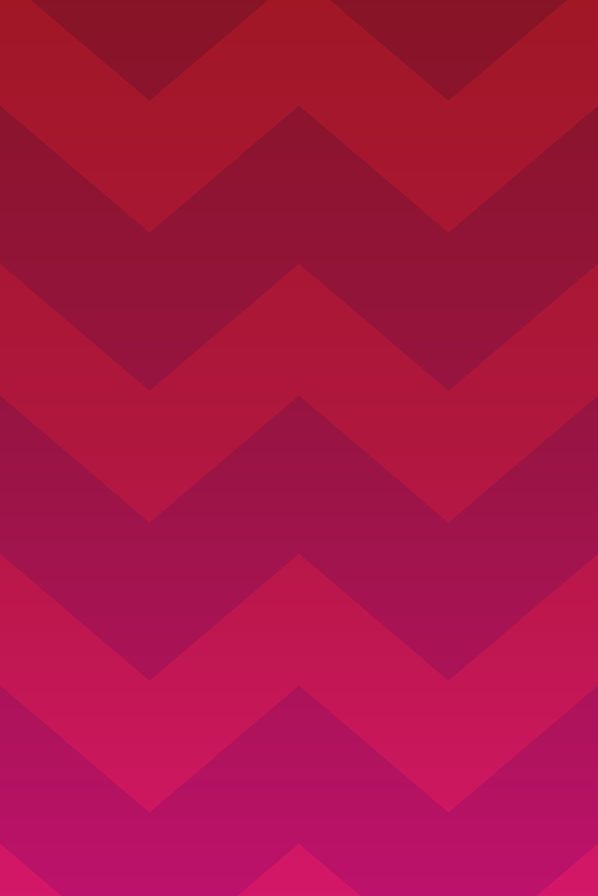
This pattern is drawn by a Shadertoy shader. Its source:

```glsl
// Two-tone chevron stripes over a vertical crimson-to-magenta gradient.

const float ZIGZAGS     = 2.0;     // chevrons across the width
const float PERIOD      = 0.3236;  // stripe pair height, in canvas heights
const float AMPLITUDE   = 0.1419;  // peak-to-valley height, in canvas heights
const float LIGHT_SHARE = 0.4545;  // part of each period that is light
const float FIRST_PEAK  = 0.2943;  // depth of a light stripe's upper peak

const vec3 DARK_TOP     = vec3(0.53, 0.08, 0.15);
const vec3 DARK_MIDDLE  = vec3(0.60, 0.08, 0.265);
const vec3 DARK_BOTTOM  = vec3(0.74, 0.07, 0.42);
const vec3 LIGHT_TOP    = vec3(0.63, 0.09, 0.15);
const vec3 LIGHT_MIDDLE = vec3(0.69, 0.09, 0.245);
const vec3 LIGHT_BOTTOM = vec3(0.83, 0.09, 0.41);

// Triangle wave: 0 at whole numbers, 1 halfway between them.
float triangleWave(float x) {
    return 1.0 - abs(2.0 * fract(x) - 1.0);
}

// Three-stop gradient with the middle stop at one half.
vec3 gradient(vec3 top, vec3 middle, vec3 bottom, float depth) {
    vec3 upper = mix(top, middle, clamp(2.0 * depth, 0.0, 1.0));
    return mix(upper, bottom, clamp(2.0 * depth - 1.0, 0.0, 1.0));
}

void mainImage(out vec4 fragColor, in vec2 fragCoord) {
    vec2 uv = fragCoord / iResolution.xy;
    float depth = 1.0 - uv.y;

    // Stripe coordinate: whole numbers lie on the light stripes' upper edges
    float drop = AMPLITUDE * triangleWave(uv.x * ZIGZAGS);
    float stripe = (depth - drop - FIRST_PEAK) / PERIOD;

    // Signed distance to the nearest light stripe, negative inside
    float halfLight = 0.5 * LIGHT_SHARE;
    float edge = abs(fract(stripe - halfLight + 0.5) - 0.5) - halfLight;

    // Antialias over one pixel, measured across the sloping edge
    float slope = 2.0 * ZIGZAGS * AMPLITUDE * iResolution.y / iResolution.x;
    float pixel = length(vec2(1.0, slope)) / (PERIOD * iResolution.y);
    float light = 1.0 - smoothstep(-0.5 * pixel, 0.5 * pixel, edge);

    vec3 darkColor = gradient(DARK_TOP, DARK_MIDDLE, DARK_BOTTOM, depth);
    vec3 lightColor = gradient(LIGHT_TOP, LIGHT_MIDDLE, LIGHT_BOTTOM, depth);
    fragColor = vec4(mix(darkColor, lightColor, light), 1.0);
}
```
